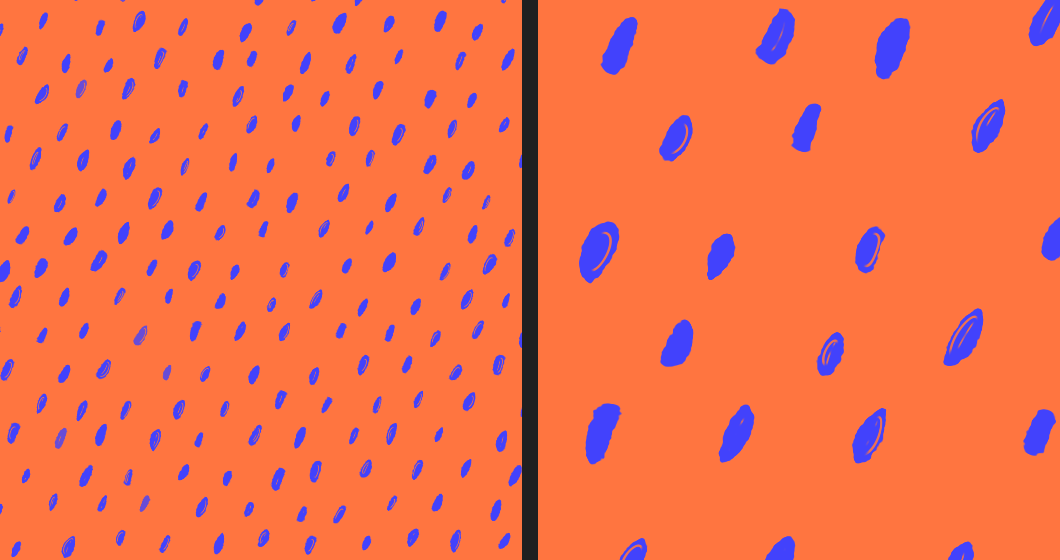
Left, the full canvas; right, a detail of the centre.
A WebGL 1 fragment shader for this pattern:

```glsl
precision highp float;
// Hand-inked slanted blue seeds scattered in staggered rows over flat orange.

uniform vec2 u_resolution;

const vec3 ORANGE = vec3(1.0, 0.46, 0.25);
const vec3 BLUE = vec3(0.26, 0.26, 0.99);
const vec2 CELL = vec2(0.087, 0.0615); // spacing in canvas heights

vec2 hash2(vec2 p) {
  vec2 k = vec2(dot(p, vec2(127.1, 311.7)), dot(p, vec2(269.5, 183.3)));
  return fract(sin(k) * 43758.545);
}

float cornerSlope(vec2 cell, vec2 offset) {
  return dot(hash2(cell) * 2.0 - 1.0, offset);
}

// Gradient noise, roughly -0.7 to 0.7
float gradientNoise(vec2 p) {
  vec2 i = floor(p);
  vec2 f = fract(p);
  vec2 u = f * f * (3.0 - 2.0 * f);
  vec2 e = vec2(1.0, 0.0);
  float low = mix(cornerSlope(i, f), cornerSlope(i + e.xy, f - e.xy), u.x);
  float high = mix(cornerSlope(i + e.yx, f - e.yx), cornerSlope(i + e.xx, f - e.xx), u.x);
  return mix(low, high, u.y);
}

vec2 rotate(vec2 p, float angle) {
  float c = cos(angle);
  float s = sin(angle);
  return vec2(c * p.x - s * p.y, s * p.x + c * p.y);
}

// Approximate signed distance to an ellipse
float ellipseDistance(vec2 p, vec2 radii) {
  float k = length(p / radii);
  float slope = length(p / (radii * radii));
  return k * (k - 1.0) / max(slope, 0.001);
}

float line(float distance, float halfWidth, float pixel) {
  return 1.0 - smoothstep(halfWidth - 0.6 * pixel, halfWidth + 0.6 * pixel, abs(distance));
}

// Bare slivers left between the pen strokes inside a seed
float scratches(vec2 p, vec2 radii, vec2 id, float pixel) {
  vec2 pick = hash2(id + 31.7);
  vec2 shape = hash2(id + 57.3);
  vec2 q = p / radii;
  float side = shape.x < 0.35 ? -1.0 : 1.0;
  float breaks = gradientNoise(vec2(q.y * 1.8, 3.0) + id * 7.3);

  float ring = ellipseDistance(p, radii * mix(0.55, 0.74, shape.y));
  float crescent = line(ring, 0.0007, pixel);
  crescent *= smoothstep(-0.1, 0.3, q.x * side + 0.25 * q.y + breaks * 0.6);

  float bow = p.x - radii.x * side * (0.12 - 0.35 * q.y * q.y);
  float streak = line(bow, 0.0005, pixel);
  streak *= smoothstep(-0.15, 0.1, breaks) * (1.0 - smoothstep(0.4, 0.6, abs(q.y)));

  return max(crescent * step(pick.x, 0.38), streak * step(pick.y, 0.4));
}

// Ink coverage of one seed around its centre
float seed(vec2 p, vec2 id, float pixel) {
  vec2 size = hash2(id + 11.3);
  vec2 form = hash2(id + 23.9) - 0.5;
  vec2 lean = hash2(id + 41.1);
  float halfLength = mix(0.0135, 0.0215, size.x);
  vec2 radii = vec2(halfLength * mix(0.34, 0.5, size.y), halfLength);

  // Slant, then bend, taper and sharpen or blunt the ends
  p = rotate(p, mix(0.22, 0.6, 0.5 * (lean.x + form.x + 0.5)));
  float along = p.y / halfLength;
  p.x += radii.x * form.x * 0.5 * (along * along - 0.3);
  p.x *= 1.0 + form.y * 0.5 * along + (lean.y - 0.55) * 0.7 * along * along;

  float wobble = gradientNoise(p * 190.0 + id * 5.7) * 0.0018;
  wobble += gradientNoise(p * 420.0 + id * 3.1) * 0.0008;
  float edge = ellipseDistance(p, radii) + wobble;
  float ink = 1.0 - smoothstep(-0.65 * pixel, 0.65 * pixel, edge);
  float opacity = hash2(id + 73.9).x < 0.035 ? 0.8 : 1.0;
  return ink * opacity * (1.0 - 0.9 * scratches(p, radii, id, pixel));
}

void main() {
  float pixel = 1.0 / u_resolution.y;
  vec2 uv = gl_FragCoord.xy * pixel;
  float baseRow = floor(uv.y / CELL.y);
  float ink = 0.0;

  // Nearby seeds of the staggered, jittered grid
  for (int j = -1; j <= 1; j++) {
    float row = baseRow + float(j);
    float shift = 0.44 * row;
    float baseColumn = floor(uv.x / CELL.x + shift);
    for (int i = -1; i <= 1; i++) {
      vec2 id = vec2(baseColumn + float(i), row);
      vec2 jitter = (hash2(id) - 0.5) * vec2(0.34, 0.38);
      vec2 center = (id + 0.5 + jitter - vec2(shift, 0.0)) * CELL;
      ink = max(ink, seed(uv - center, id, pixel));
    }
  }

  gl_FragColor = vec4(mix(ORANGE, BLUE, ink), 1.0);
}
```
